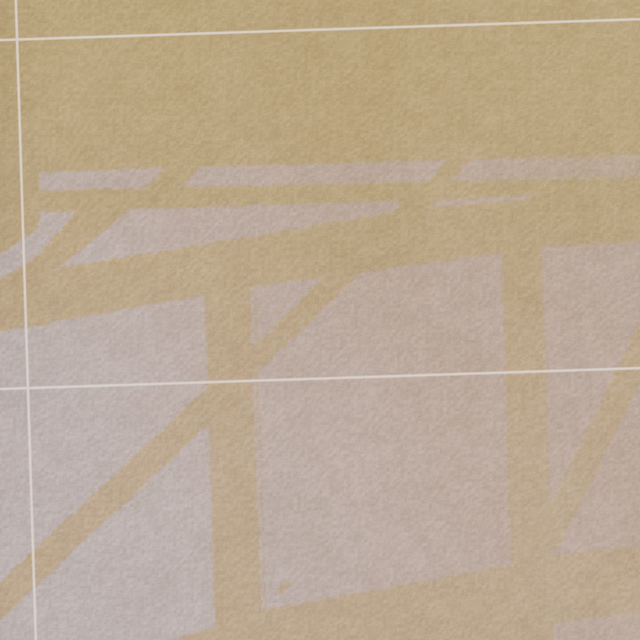
Reproduce this texture procedurally as a WebGL 2 fragment shader.

```glsl
#version 300 es
precision highp float;
// A rough ochre wall with pale lavender light falling through a timber truss.
// Light panes are convex quads, braces are segments cut out of them, and thin
// bright wires cross on top; layered value noise gives stains and plaster grain.
uniform vec2 u_resolution;
out vec4 fragColor;

const vec3 OCHRE_TOP = vec3(0.728, 0.648, 0.497);
const vec3 OCHRE_LOW = vec3(0.738, 0.657, 0.564);
const vec3 LAVENDER_LEFT = vec3(0.742, 0.702, 0.696);
const vec3 LAVENDER_RIGHT = vec3(0.737, 0.667, 0.622);
const vec3 WIRE = vec3(0.860, 0.830, 0.810);

float hash(vec2 p) {
    return fract(sin(dot(p, vec2(127.1, 311.7))) * 43758.545);
}

float noise(vec2 p) {
    vec2 i = floor(p), f = fract(p);
    f = f * f * (3.0 - 2.0 * f);
    return mix(mix(hash(i), hash(i + vec2(1, 0)), f.x),
               mix(hash(i + vec2(0, 1)), hash(i + vec2(1, 1)), f.x), f.y);
}

float fbm(vec2 p) {
    float sum = 0.0, amp = 0.5;
    for (int i = 0; i < 4; i++) {
        sum += amp * noise(p);
        p = mat2(1.6, 1.2, -1.2, 1.6) * p + 17.0;
        amp *= 0.5;
    }
    return sum;
}

// Signed distance to the outer side of an edge (corners run clockwise).
float edge(vec2 p, vec2 a, vec2 b) {
    vec2 e = normalize(b - a);
    return dot(p - a, vec2(-e.y, e.x));
}

float quad(vec2 p, vec2 a, vec2 b, vec2 c, vec2 d) {
    return max(max(edge(p, a, b), edge(p, b, c)),
               max(edge(p, c, d), edge(p, d, a)));
}

float beam(vec2 p, vec2 a, vec2 b, float halfWidth) {
    vec2 e = b - a;
    float t = clamp(dot(p - a, e) / dot(e, e), 0.0, 1.0);
    return length(p - a - e * t) - halfWidth;
}

float cover(float d, float blur) {
    return 1.0 - smoothstep(-blur, blur, d);
}

float upperPanes(vec2 p) {
    float d = quad(p, vec2(.061, .731), vec2(1.02, .759), vec2(1.02, .724), vec2(.061, .702));
    d = max(d, -beam(p, vec2(.300, .752), vec2(.235, .689), .019));
    d = max(d, -beam(p, vec2(.728, .762), vec2(.678, .705), .013));
    d = min(d, quad(p, vec2(.0625, .669), vec2(.167, .672), vec2(.0625, .605), vec2(.058, .600)));
    d = min(d, quad(p, vec2(-.02, .589), vec2(.066, .648), vec2(.066, .602), vec2(-.02, .553)));
    d = min(d, quad(p, vec2(.204, .673), vec2(.625, .686), vec2(.617, .668), vec2(.091, .581)));
    return min(d, quad(p, vec2(.684, .686), vec2(.840, .697), vec2(.820, .688), vec2(.667, .674)));
}

float lowerPanes(vec2 p) {
    // Left bay
    float d = quad(p, vec2(-.02, .477), vec2(.320, .539), vec2(.336, .021), vec2(-.02, -.090));
    d = max(d, -beam(p, vec2(.390, .427), vec2(-.05, .014), .022));
    // Middle bay
    float bay = quad(p, vec2(.390, .551), vec2(.785, .604), vec2(.798, .117), vec2(.408, .046));
    bay = max(bay, -beam(p, vec2(.565, .600), vec2(.385, .424), .017));
    d = min(d, max(bay, -beam(p, vec2(.440, .078), vec2(.448, .086), .006)));
    // Right bay and the sliver beneath it
    bay = quad(p, vec2(.846, .613), vec2(1.02, .624), vec2(1.02, .149), vec2(.863, .132));
    d = min(d, max(bay, -beam(p, vec2(1.05, .551), vec2(.859, .160), .021)));
    return min(d, quad(p, vec2(.866, .026), vec2(1.02, .045), vec2(1.02, -.02), vec2(.864, -.02)));
}

float wires(vec2 p, float halfWidth) {
    float d = beam(p, vec2(-.02, .9367), vec2(1.02, .9707), halfWidth);
    d = min(d, beam(p, vec2(-.02, .3915), vec2(1.02, .4255), halfWidth));
    return min(d, beam(p, vec2(.0241, 1.02), vec2(.0566, -.02), halfWidth));
}

void main() {
    vec2 p = gl_FragCoord.xy / u_resolution;
    float pixel = 1.0 / min(u_resolution.x, u_resolution.y);

    // Wall and light colours drift gently over the surface
    vec3 wall = mix(OCHRE_LOW, OCHRE_TOP, smoothstep(0.2, 0.95, p.y));
    float drift = smoothstep(0.05, 0.65, p.x * 0.65 + p.y * 0.4);
    vec3 light = mix(LAVENDER_LEFT, LAVENDER_RIGHT, drift);

    // Panes with soft, crumbly borders
    vec2 wobble = vec2(fbm(p * 150.0), fbm(p * 150.0 + 40.0)) - 0.47;
    vec2 q = p + wobble * 0.009;
    float lit = cover(min(upperPanes(q), lowerPanes(q)), max(0.0035, pixel));
    lit *= 1.0 - 0.3 * smoothstep(0.5, 1.0, p.x) * smoothstep(0.6, 0.72, p.y);
    lit *= 1.0 - 0.6 * cover(beam(q, vec2(.398, .55), vec2(.414, .05), .002), 0.0025);
    vec3 color = mix(wall, light, lit);

    // Broad stains and patchy mottling
    float stain = fbm(p * 7.0) - 0.47;
    float mottle = fbm(p * 38.0) - 0.47;
    color += stain * vec3(0.025, 0.030, 0.045) + mottle * vec3(0.030, 0.034, 0.045);

    // Irregular plaster grain: speckle plus a trace of raking light
    float grain = fbm(p * 180.0);
    float relief = grain - fbm(p * 180.0 + vec2(0.4, -0.5));
    color += (grain - 0.47) * 0.060 + relief * 0.040;
    color += (noise(p * 400.0) - 0.5) * 0.018;
    color -= 0.02 * (1.0 - smoothstep(0.0, 0.08, p.x)) * smoothstep(0.4, 0.7, p.y);

    // Bright wires with a soft falloff
    color = mix(color, WIRE, 0.9 * cover(wires(p, 0.0020), max(0.0017, pixel * 0.75)));
    fragColor = vec4(color, 1.0);
}
```
